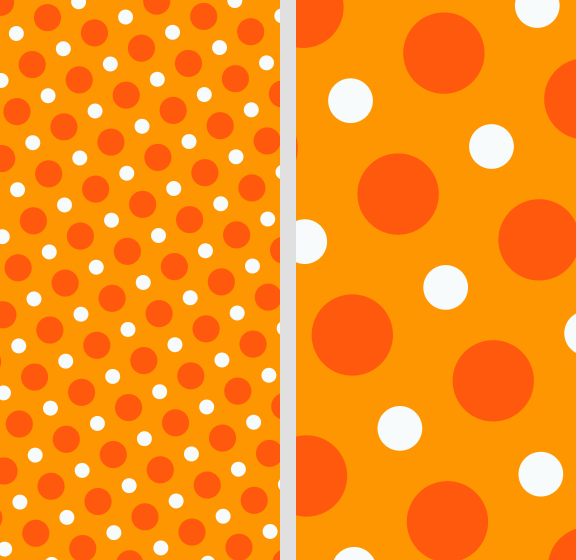
Left, the full canvas; right, a detail of the centre.
Write a Shadertoy shader that draws this pattern.

```glsl
// Two sizes of polka dots on a tilted square lattice over a flat ground.

// Lengths are fractions of the canvas width.
const float SPACING      = 0.17643;
const float TILT_DEGREES = -18.0;
const vec2  ANCHOR       = vec2(0.5094, 1.2701); // centre of one large dot
const float LARGE_RADIUS = 0.0484;
const float SMALL_RADIUS = 0.0266;

const vec3 GROUND_COLOR = vec3(0.992, 0.590, 0.000);
const vec3 LARGE_COLOR  = vec3(1.000, 0.350, 0.050);
const vec3 SMALL_COLOR  = vec3(0.970, 0.983, 0.985);

mat2 rotation(float angle) {
    float c = cos(angle), s = sin(angle);
    return mat2(c, s, -s, c);
}

// Signed distance to the nearest dot, one dot at each whole lattice point.
float latticeDots(vec2 cell, float radius) {
    vec2 offset = fract(cell + 0.5) - 0.5;
    return length(offset) * SPACING - radius;
}

// Edge coverage smoothed over about one pixel.
float coverage(float dist, float pixel) {
    return clamp(0.5 - dist / pixel, 0.0, 1.0);
}

void mainImage(out vec4 fragColor, in vec2 fragCoord) {
    float pixel = 1.0 / iResolution.x;
    vec2 uv = fragCoord * pixel;

    // Lattice coordinates: undo the tilt and scale one cell to unit size
    vec2 cell = rotation(-radians(TILT_DEGREES)) * (uv - ANCHOR) / SPACING;

    // Large dots on the lattice points, small dots at the cell centres
    float large = coverage(latticeDots(cell, LARGE_RADIUS), pixel);
    float small = coverage(latticeDots(cell + 0.5, SMALL_RADIUS), pixel);

    vec3 color = mix(GROUND_COLOR, LARGE_COLOR, large);
    color = mix(color, SMALL_COLOR, small);
    fragColor = vec4(color, 1.0);
}
```
